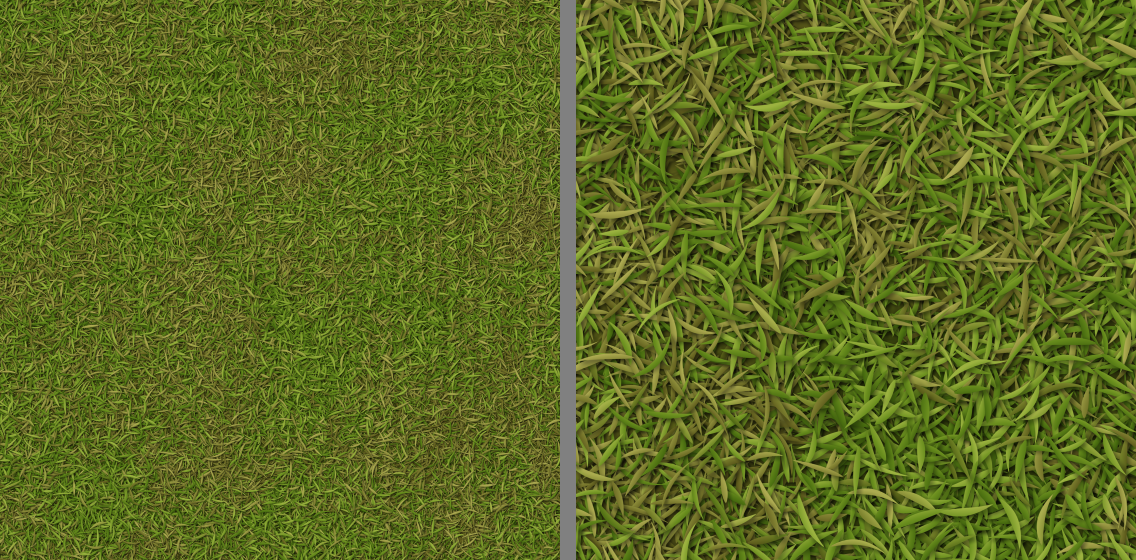
Left, the full canvas; right, a detail of the centre.
Give the GLSL for this texture, as a Shadertoy shader.

```glsl
// Patchy lawn seen from above: layered curved grass blades, lush green to dry straw.

const int LAYERS = 30;
const float BLADE_HALF_WIDTH = 0.056;   // in cells
const float SHADOW_STRENGTH = 0.32;

vec4 hash4(vec3 seed) {
    vec4 h = fract(seed.xyzx * vec4(0.1031, 0.1030, 0.0973, 0.1099));
    h += dot(h, h.wzxy + 33.33);
    return fract((h.xxyz + h.yzzw) * h.zywx);
}

mat2 rotation(float angle) {
    float c = cos(angle), s = sin(angle);
    return mat2(c, s, -s, c);
}

// Layered, warped sines, roughly -1..1
float layeredSines(vec2 p, float frequency) {
    float sum = 0.0, weight = 0.5;
    p *= frequency;
    for (int i = 0; i < 5; i++) {
        p = rotation(1.1) * p + 0.7 * sin(p.yx * 0.8 + float(i) * 2.3);
        sum += weight * sin(p.x + 1.3) * cos(p.y * 0.9 + float(i));
        p *= 1.75;
        weight *= 0.72;
    }
    return sum;
}

// Four colours spread evenly over 0..1
vec3 ramp(float t, vec3 deep, vec3 mid, vec3 light, vec3 tip) {
    t = clamp(t, 0.0, 1.0) * 3.0;
    vec3 c = mix(deep, mid, clamp(t, 0.0, 1.0));
    c = mix(c, light, clamp(t - 1.0, 0.0, 1.0));
    return mix(c, tip, clamp(t - 2.0, 0.0, 1.0));
}

vec3 grassColor(float tone, float dry) {
    vec3 green = ramp(tone, vec3(0.15, 0.23, 0.02), vec3(0.28, 0.42, 0.06),
                            vec3(0.42, 0.56, 0.12), vec3(0.61, 0.70, 0.25));
    vec3 straw = ramp(tone, vec3(0.23, 0.24, 0.06), vec3(0.37, 0.36, 0.11),
                            vec3(0.51, 0.51, 0.20), vec3(0.68, 0.67, 0.32));
    return mix(green, straw, dry);
}

// Bent blade axis: x runs root to tip (-1..1), y is the distance across
vec2 bladeCoords(vec2 p, float angle, float halfLength, float bend) {
    p = p * rotation(angle);
    p.y -= bend * (p.x * p.x - 0.1);
    return vec2(p.x / halfLength, p.y);
}

float bladeWidth(float along, float halfWidth) {
    return halfWidth * max(1.0 - along * along, 0.0) * (1.0 - 0.4 * along);
}

// Paints one grid of blades over the colour below
vec3 paintLayer(vec3 color, vec2 uv, float layer, float depth, float dryness, float pixel) {
    float cells = mix(43.0, 33.0, depth);
    vec2 q = uv * cells + hash4(vec3(layer, 7.0, 3.0)).xy * 50.0 + 10.0;
    vec2 base = floor(q - 0.5);
    float soft = pixel * cells * 0.7;

    for (int k = 0; k < 4; k++) {
        vec2 cell = base + vec2(k & 1, k >> 1);
        vec4 shape = hash4(vec3(cell, layer));
        vec4 look = hash4(vec3(cell + 91.0, layer + 17.0));
        vec2 local = q - cell - 0.5 - (shape.xy - 0.5) * 0.4;

        // Neighbouring blades lean loosely together
        float clump = 1.2 * sin(cell.x * 0.45 + layer) + 1.2 * cos(cell.y * 0.4 - layer);
        float angle = clump + (shape.z - 0.5) * 5.0;
        float halfLength = mix(0.32, 0.65, shape.w);
        float bend = (look.x - 0.5) * 1.1;
        float halfWidth = BLADE_HALF_WIDTH * mix(0.7, 1.3, look.y) * mix(1.15, 0.8, dryness);

        // Soft shadow towards the lower right
        vec2 s = bladeCoords(local - vec2(0.035, -0.04), angle, halfLength, bend);
        float shade = smoothstep(halfWidth * 2.4, 0.0, abs(s.y)) * smoothstep(1.0, 0.6, abs(s.x));
        color *= 1.0 - SHADOW_STRENGTH * shade;

        // Blade with one lit side and a brighter tip
        vec2 b = bladeCoords(local, angle, halfLength, bend);
        float width = bladeWidth(b.x, halfWidth);
        float mask = smoothstep(soft, -soft, abs(b.y) - width) * smoothstep(1.0, 0.85, abs(b.x));
        float lit = clamp(b.y / halfWidth, -1.0, 1.0) * sign(cos(angle));
        float tone = 0.19 + 0.54 * look.z + 0.26 * depth + 0.13 * lit + 0.09 * b.x;
        float dry = smoothstep(look.w - 0.12, look.w + 0.12, dryness);
        color = mix(color, grassColor(tone, dry), mask);
    }
    return color;
}

void mainImage(out vec4 fragColor, in vec2 fragCoord) {
    float pixel = 1.0 / iResolution.y;
    vec2 uv = fragCoord * pixel;

    // Broad lush and dry patches
    float patches = layeredSines(uv + 0.37, 11.0);
    float dryness = clamp(0.44 + 0.5 * patches, 0.06, 0.92);

    // Thatch and soil between the blades
    float thatch = layeredSines(uv, 130.0);
    vec3 color = mix(vec3(0.20, 0.26, 0.04), vec3(0.36, 0.33, 0.11), dryness);
    color *= 1.0 + 0.3 * thatch;

    for (int i = 0; i < LAYERS; i++) {
        float depth = float(i) / float(LAYERS - 1);
        color = paintLayer(color, uv, float(i), depth, dryness, pixel);
    }
    fragColor = vec4(clamp(color, 0.0, 1.0), 1.0);
}
```
